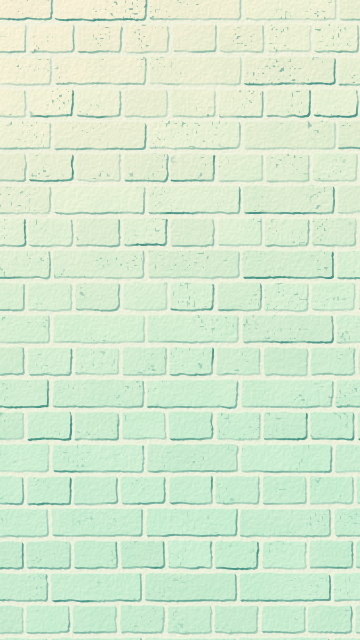
Give the GLSL for this texture, as a Shadertoy shader.

```glsl
#define ROW 0.05044
#define HEADER 0.0742
#define JOINT vec2(0.0027, 0.0036)
#define CORNER 0.0045
#define SOFTNESS 0.0011
#define LIGHT_STEP vec2(-0.0013, 0.0015)
#define GRAIN 0.085
#define CREAM vec3(0.935, 0.935, 0.825)
#define MINT vec3(0.785, 0.925, 0.815)
#define MORTAR vec3(0.935, 0.945, 0.865)
#define SHADOW vec3(0.24, 0.55, 0.50)

float hash(vec2 p) {
    vec3 q = fract(p.xyx * vec3(0.1031, 0.1030, 0.0973));
    q += dot(q, q.yzx + 33.33);
    return fract((q.x + q.y) * q.z);
}

float noise(vec2 p) {
    vec2 i = floor(p), f = fract(p);
    f = f * f * (3.0 - 2.0 * f);
    return mix(mix(hash(i), hash(i + vec2(1, 0)), f.x),
               mix(hash(i + vec2(0, 1)), hash(i + vec2(1, 1)), f.x), f.y);
}

// Signed distance to the nearest brick; courses alternate short and long
float brickDistance(vec2 p, out vec2 id) {
    // Uneven edges
    p += 0.0022 * (vec2(noise(p * 70.0), noise(p * 70.0 + 40.0)) - 0.5);
    p += 0.0013 * (vec2(noise(p * 260.0), noise(p * 260.0 + 90.0)) - 0.5);

    // Slight lean of the wall
    float down = 1.0 - p.y;
    p.x += down * (0.0058 + 0.0103 * p.x);

    float course = (down - 0.034) / ROW;
    float isLong = mod(floor(course), 2.0);
    vec2 size = vec2(HEADER * (1.0 + isLong), ROW);
    vec2 cell = vec2((p.x - mix(0.0435, 0.0828, isLong)) / size.x, course);
    id = floor(cell);

    vec2 q = (fract(cell) - 0.5) * size;
    q += 0.0014 * (vec2(hash(id + 11.0), hash(id + 27.0)) - 0.5);
    vec2 outside = abs(q) - size * 0.5 + JOINT + CORNER;
    return length(max(outside, 0.0)) + min(max(outside.x, outside.y), 0.0) - CORNER;
}

float relief(vec2 p, out vec2 id) {
    return smoothstep(SOFTNESS, -SOFTNESS, brickDistance(p, id));
}

float roughness(vec2 p) {
    return 0.6 * noise(p * 330.0) + 0.4 * noise(p * 170.0 + 7.0);
}

void mainImage(out vec4 fragColor, in vec2 fragCoord) {
    vec2 p = fragCoord / iResolution.y;
    float down = 1.0 - p.y;
    vec2 id, casterId, farId;
    float face = relief(p, id);
    float slope = relief(p + LIGHT_STEP, casterId) - relief(p - LIGHT_STEP, farId);

    // Paint fades from cream at the top left to mint at the bottom
    float fade = smoothstep(-0.1, 0.9, down + 0.15 * p.x);
    vec3 paint = mix(CREAM, MINT, fade);
    paint += vec3(0.035, 0.005, 0.01) * exp(-12.0 * dot(p - vec2(0.0, 0.94), p - vec2(0.0, 0.94)));
    paint += 0.018 * (hash(id + 5.0) - 0.5);
    paint += 0.025 * (noise(p * 25.0) - 0.5) * vec3(1.0, 0.3, 0.5);
    vec3 color = mix(mix(MORTAR, paint, 0.12), paint, face);

    // Rough surface lit from the upper left
    float bump = roughness(p + LIGHT_STEP * 0.7) - roughness(p - LIGHT_STEP * 0.7);
    color -= GRAIN * bump * vec3(1.0, 0.55, 0.65);

    // Small pits, denser near the top
    float pits = smoothstep(0.79, 0.95, noise(p * 280.0 + 60.0));
    pits *= smoothstep(0.45, 0.75, noise(p * 32.0 + 15.0)) * mix(0.5, 0.2, down);
    color = mix(color, SHADOW, pits * face);

    // Lit upper edges and shaded lower edges of varying depth
    float depth = mix(0.25, 0.95, pow(hash(casterId + 71.0), 1.6));
    depth *= mix(0.45, 1.25, noise(p * 45.0 + 130.0));
    color = mix(color, MORTAR + 0.015, 0.6 * max(-slope, 0.0));
    color = mix(color, SHADOW, clamp(max(slope, 0.0) * depth, 0.0, 0.9));

    fragColor = vec4(clamp(color, 0.0, 1.0), 1.0);
}
```
